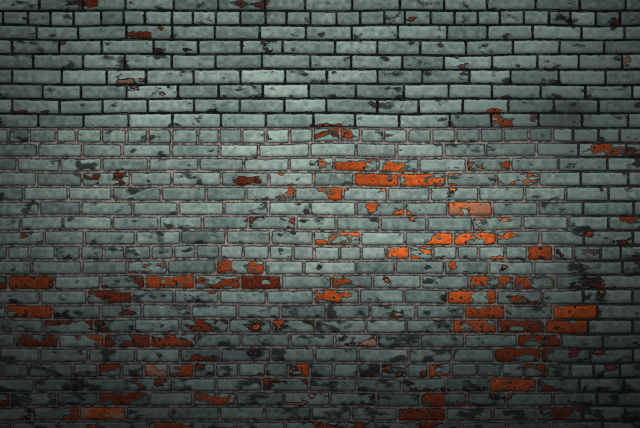
A Shadertoy shader for this texture:

```glsl
const float ROWS = 29.2;          // courses per canvas height
const float ROW_SHIFT = 0.25;     // part of a course hidden above the top
const float BRICK_LENGTH = 3.1;   // in course heights
const float HEADER_EVERY = 8.0;   // every eighth course has short bricks
const float JITTER = 0.17;        // random shift of upright joints
const float OLD_JOINT = 0.065;    // half widths of the joints
const float NEW_JOINT = 0.095;
const float REPOINT_TOP = 0.702;  // below this height the joints are refilled
const float REPOINT_RIGHT = 1.31;

const vec3 PAINT_LIGHT = vec3(0.53, 0.60, 0.565);
const vec3 PAINT_DARK = vec3(0.30, 0.355, 0.345);
const vec3 MORTAR = vec3(0.46, 0.43, 0.405);
const vec3 SOOT = vec3(0.09, 0.095, 0.10);
const vec3 CLAY_ORANGE = vec3(0.80, 0.36, 0.15);
const vec3 CLAY_BROWN = vec3(0.34, 0.145, 0.09);

// Worn areas: centre, then radii, in canvas heights
const int WORN_COUNT = 7;
const vec4 WORN[WORN_COUNT] = vec4[](
    vec4(0.93, 0.55, 0.20, 0.10), vec4(1.13, 0.42, 0.22, 0.13),
    vec4(0.10, 0.31, 0.18, 0.12), vec4(0.52, 0.33, 0.34, 0.045),
    vec4(1.28, 0.23, 0.28, 0.12), vec4(0.28, 0.08, 0.22, 0.13),
    vec4(1.00, 0.07, 0.38, 0.10));

float hash(vec2 p) {
    vec3 h = fract(vec3(p.xyx) * 0.1031);
    h += dot(h, h.yzx + 33.33);
    return fract((h.x + h.y) * h.z);
}

float noise(vec2 p) {
    vec2 i = floor(p), f = fract(p);
    f = f * f * (3.0 - 2.0 * f);
    return mix(mix(hash(i), hash(i + vec2(1, 0)), f.x),
               mix(hash(i + vec2(0, 1)), hash(i + vec2(1, 1)), f.x), f.y);
}

float fbm(vec2 p) {
    float sum = 0.0, amp = 0.5;
    for (int i = 0; i < 5; i++) {
        sum += amp * noise(p);
        p = mat2(1.6, 1.2, -1.2, 1.6) * p + 17.3;
        amp *= 0.5;
    }
    return sum;
}

float roundBox(vec2 p, vec2 halfSize, float radius) {
    vec2 e = abs(p) - halfSize + radius;
    return length(max(e, 0.0)) + min(max(e.x, e.y), 0.0) - radius;
}

float jointAt(float i, float row) {
    return i + JITTER * (hash(vec2(i + 40.0, row)) - 0.5);
}

float wornAmount(vec2 q) {
    float worn = 0.0;
    for (int i = 0; i < WORN_COUNT; i++) {
        vec2 e = (q - WORN[i].xy) / WORN[i].zw;
        worn = max(worn, exp(-dot(e, e)));
    }
    return worn;
}

void mainImage(out vec4 fragColor, in vec2 fragCoord) {
    vec2 uv = fragCoord / iResolution.xy;
    vec2 q = fragCoord / iResolution.y;
    float aa = 0.7 * ROWS / iResolution.y;

    // Courses, counted from the top, with slightly uneven lines
    vec2 wall = vec2(q.x, 1.0 - q.y) * ROWS + vec2(0.0, ROW_SHIFT);
    wall.y += 0.16 * (noise(wall * vec2(0.22, 0.5)) - 0.5);
    float row = floor(wall.y);
    bool header = mod(row, HEADER_EVERY) == 1.0;
    float len = header ? 0.52 * BRICK_LENGTH : BRICK_LENGTH;

    // Brick cell between two shifted joints
    float x = wall.x / len + 0.5 * mod(row, 2.0) + 0.35 * hash(vec2(row, 7.0));
    float id = floor(x);
    if (x < jointAt(id, row)) id -= 1.0;
    else if (x > jointAt(id + 1.0, row)) id += 1.0;
    float left = jointAt(id, row), right = jointAt(id + 1.0, row);
    float seed = hash(vec2(id + 11.0, row + 3.0));
    float tone = hash(vec2(id + 71.0, row + 29.0));

    // Noise layers shared by paint, clay and joints
    float grain = fbm(wall * 3.5);
    float chips = fbm(wall * vec2(1.1, 1.9) + 31.0);
    float stain = fbm(q * vec2(3.0, 5.0) + 9.0);
    float speck = noise(wall * 9.0);

    // Refilled joints cover the lower wall, fading out on the right
    float repointed = smoothstep(0.005, -0.005, q.y - REPOINT_TOP);
    repointed *= 1.0 - 0.75 * smoothstep(-0.03, 0.05, q.x - REPOINT_RIGHT + 0.1 * (stain - 0.5));
    float gap = mix(OLD_JOINT, NEW_JOINT, repointed);
    vec2 local = vec2((x - 0.5 * (left + right)) * len, wall.y - row - 0.5);
    vec2 halfSize = vec2(0.5 * (right - left) * len, 0.5) - gap;
    float d = roundBox(local, halfSize, 0.10) + 0.13 * (grain - 0.5);
    float brick = smoothstep(aa, -aa, d);

    // Painted face, darker and bluer low on the wall
    float low = smoothstep(0.50, 0.12, q.y + 0.25 * (stain - 0.5));
    float light = 0.60 + 0.55 * (tone - 0.5) + 1.1 * (grain - 0.5) + 0.7 * (stain - 0.5);
    vec3 paint = mix(PAINT_DARK, PAINT_LIGHT, clamp(light, 0.0, 1.2));
    paint *= mix(vec3(1.0), vec3(0.70, 0.70, 0.73), low);
    paint = mix(paint, SOOT, 0.75 * smoothstep(0.60, 0.76, chips + 0.10 * low + 0.08 * (seed - 0.5)));

    // Bare clay where the paint has flaked off
    float worn = wornAmount(q);
    float flake = 0.50 * worn + 0.9 * (seed - 0.5) - 0.57 + 1.2 * (chips - 0.48);
    float bare = smoothstep(0.0, 0.06, flake);
    vec2 hot = (q - vec2(1.0, 0.49)) / vec2(0.34, 0.20);
    float heat = clamp(1.15 * exp(-dot(hot, hot)) + 0.7 * (tone - 0.4), 0.0, 1.0);
    vec3 clay = mix(CLAY_BROWN, CLAY_ORANGE, heat) * (0.65 + 0.75 * grain);
    clay = mix(clay, SOOT, 0.8 * smoothstep(0.52, 0.72, grain + 0.15 * (speck - 0.5) - 0.08 * heat));
    clay = mix(clay, MORTAR, 0.6 * step(0.92, tone) * smoothstep(0.45, 0.6, chips));
    vec3 face = mix(paint, clay, bare);
    face *= 1.0 - 0.45 * smoothstep(-0.07, 0.0, flake) * (1.0 - bare);

    // Rounded faces lit from above
    face *= 1.0 + 0.16 * smoothstep(-0.18, -0.38, local.y) - 0.24 * smoothstep(0.12, 0.42, local.y);

    // Open, dark old joints and pale refilled ones
    float crack = smoothstep(0.30, 0.50, noise(wall * vec2(1.3, 2.2) + 5.0) + 0.25 * step(0.0, local.y));
    vec3 oldJoint = mix(paint * 0.60, SOOT, 0.35 + 0.6 * crack);
    vec3 newJoint = MORTAR * (0.70 + 0.65 * grain) * (1.0 - 0.28 * low);
    vec3 color = mix(mix(oldJoint, newJoint, repointed), face, brick);
    float rim = exp(-pow((d - 0.01) / 0.055, 2.0));
    color *= 1.0 - rim * mix(0.35, 0.42, repointed) * (0.5 + speck);

    // Soot patches, then darkening towards the corners
    vec2 patchPos = (q - vec2(1.38, 0.76)) / vec2(0.25, 0.10);
    float soot = exp(-dot(patchPos, patchPos)) * smoothstep(0.35, 0.60, stain + 0.4 * (grain - 0.5));
    color = mix(color, SOOT, 0.55 * soot);
    float edge = length((uv - vec2(0.50, 0.63)) * vec2(1.15, 1.0));
    color *= 1.08 - 0.62 * smoothstep(0.18, 0.88, edge);
    fragColor = vec4(clamp(color, 0.0, 1.0), 1.0);
}
```
